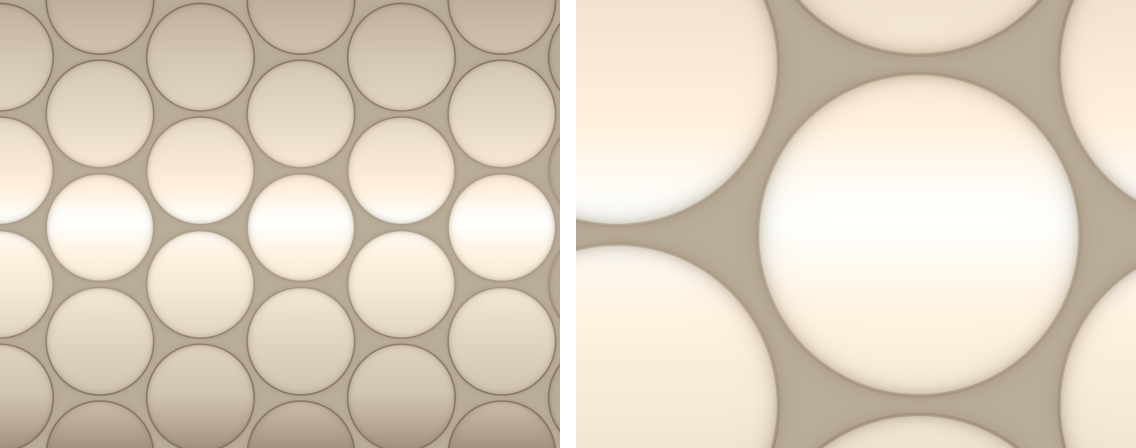
Left, the full canvas; right, a detail of the centre.
Give the GLSL for this pattern, as a Shadertoy shader.

```glsl
// Lengths are fractions of the canvas height.
const vec2 PITCH = vec2(0.4486, 0.2536);   // spacing inside one lattice
const vec2 ORIGIN = vec2(-0.0012, 0.3652); // a disc centre of the first lattice
const float RADIUS = 0.1200;
const float LINE_WIDTH = 0.0022;
const float INNER_FADE = 0.0055;
const float OUTER_FADE = 0.0060;
const float PLAIN_FROM_X = 1.3;            // discs centred past here stay unlit
const vec3 GROUND = vec3(0.73, 0.68, 0.605);
const vec3 SHADE = vec3(0.50, 0.43, 0.34);
const vec3 RIM_DARK = vec3(0.44, 0.39, 0.32);
const vec3 RIM_LIT = vec3(0.66, 0.60, 0.51);

// Vertical sheen: colour and height of each stop
const int STOPS = 11;
const vec4 SHEEN[STOPS] = vec4[STOPS](
    vec4(0.64, 0.58, 0.51, 0.00),
    vec4(0.82, 0.77, 0.69, 0.12),
    vec4(0.89, 0.84, 0.76, 0.25),
    vec4(0.96, 0.92, 0.84, 0.365),
    vec4(1.00, 0.95, 0.88, 0.43),
    vec4(1.00, 1.00, 0.99, 0.50),
    vec4(1.00, 0.99, 0.97, 0.525),
    vec4(1.00, 0.945, 0.87, 0.575),
    vec4(0.89, 0.84, 0.76, 0.75),
    vec4(0.83, 0.78, 0.70, 0.87),
    vec4(0.75, 0.69, 0.61, 1.00));

vec3 sheen(float height) {
    vec3 colour = SHEEN[0].rgb;
    for (int i = 1; i < STOPS; i++) {
        float t = (height - SHEEN[i - 1].w) / (SHEEN[i].w - SHEEN[i - 1].w);
        colour = mix(colour, SHEEN[i].rgb, clamp(t, 0.0, 1.0));
    }
    return colour;
}

// Signed distance to the nearest disc in x, centre of that disc in yz
vec3 nearestDisc(vec2 p) {
    vec3 best = vec3(1e3, 0.0, 0.0);
    for (int i = 0; i < 2; i++) {
        vec2 start = ORIGIN + 0.5 * float(i) * PITCH;
        vec2 centre = start + PITCH * floor((p - start) / PITCH + 0.5);
        float d = length(p - centre) - RADIUS;
        if (d < best.x) best = vec3(d, centre);
    }
    return best;
}

void mainImage(out vec4 fragColor, in vec2 fragCoord) {
    vec2 p = fragCoord / iResolution.y;
    float pixel = 1.0 / iResolution.y;
    vec3 disc = nearestDisc(p);
    float d = disc.x;

    // Plate with a faint shadow around each hole
    vec3 plate = mix(GROUND, SHADE, 0.22 * exp(-max(d, 0.0) / OUTER_FADE));

    // Lit face with an inner shadow
    vec3 face = disc.y > PLAIN_FROM_X ? GROUND : sheen(p.y);
    face = mix(face, SHADE, 0.42 * exp(min(d, 0.0) / INNER_FADE));
    vec3 colour = mix(face, plate, smoothstep(-0.75 * pixel, 0.75 * pixel, d));

    // Thin rim, paler near the bright band
    float lit = 1.0 - smoothstep(0.05, 0.36, abs(p.y - 0.5));
    float rim = 1.0 - smoothstep(-0.5 * pixel, pixel, abs(d) - 0.5 * LINE_WIDTH);
    colour = mix(colour, mix(RIM_DARK, RIM_LIT, lit), 0.7 * rim);

    fragColor = vec4(colour, 1.0);
}
```
